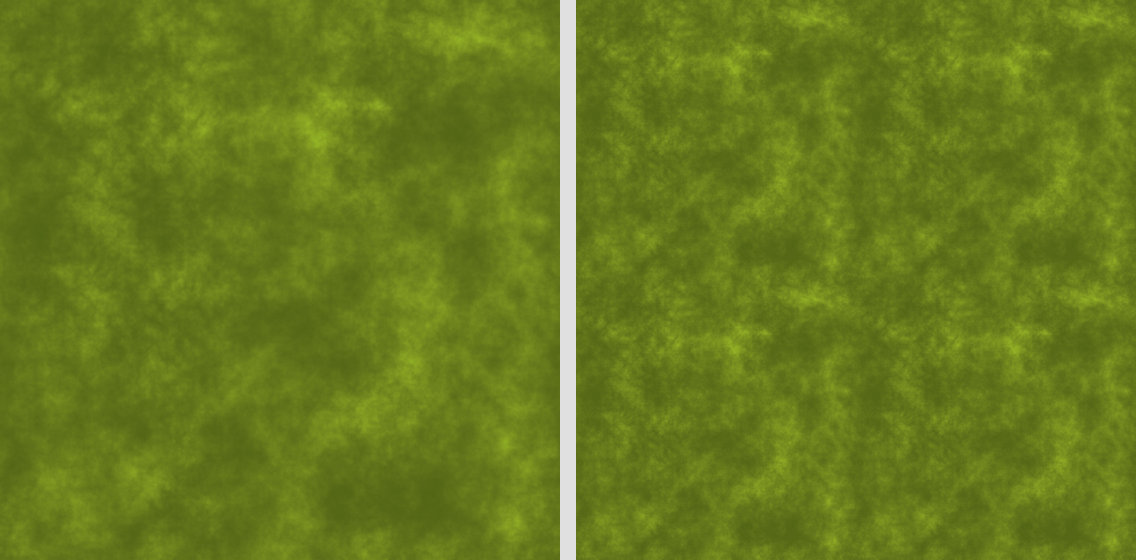
Left: one tile. Right: repeated 2 by 2.
A WebGL 1 fragment shader for this texture:

```glsl
precision highp float;

uniform vec2 u_resolution;

const float TAU = 6.2831853;

float hash(vec2 cell, float seed) {
  vec3 p = fract(vec3(cell.xyx + seed * 7.31) * vec3(0.1031, 0.1030, 0.0973));
  p += dot(p, p.yzx + 33.33);
  return fract((p.x + p.y) * p.z);
}

// Dot product of a lattice corner's unit gradient with the offset to it
float corner(vec2 cell, vec2 offset, float period, float seed) {
  float angle = TAU * hash(mod(cell, period), seed);
  return dot(vec2(cos(angle), sin(angle)), offset);
}

// Gradient noise that wraps after a whole number of cells
float noise(vec2 uv, float period, float seed) {
  vec2 p = uv * period + fract(seed * vec2(0.37, 0.61));
  vec2 cell = floor(p);
  vec2 f = p - cell;
  vec2 w = f * f * f * (f * (f * 6.0 - 15.0) + 10.0);
  vec2 e = vec2(1.0, 0.0);
  float low = mix(corner(cell, f, period, seed),
                  corner(cell + e.xy, f - e.xy, period, seed), w.x);
  float high = mix(corner(cell + e.yx, f - e.yx, period, seed),
                   corner(cell + e.xx, f - e.xx, period, seed), w.x);
  return mix(low, high, w.y);
}

// Soft clouds from broad patches down to fine mottling
float clouds(vec2 uv) {
  float sum = 0.0;
  float amplitude = 1.05;
  float period = 6.0;
  for (int i = 0; i < 6; i++) {
    sum += amplitude * noise(uv, period, float(i) + 3.0);
    amplitude *= 0.67;
    period *= 2.0;
  }
  return sum;
}

// Fine rounded tufts parted by thin dark creases
float tufts(vec2 uv) {
  float sum = 0.0;
  float amplitude = 0.65;
  float period = 22.0;
  for (int i = 0; i < 3; i++) {
    sum += amplitude * (abs(noise(uv, period, float(i) + 15.0)) - 0.18);
    amplitude *= 0.65;
    period *= 2.0;
  }
  return sum;
}

void main() {
  vec2 uv = gl_FragCoord.xy / u_resolution;

  // Creases show in some areas and fade out in others
  float crinkle = smoothstep(-0.25, 0.35, noise(uv, 3.0, 21.0));
  float tone = clouds(uv) + tufts(uv) * mix(0.25, 1.2, crinkle);

  // Moss green, with brighter yellow-green crests
  vec3 moss = vec3(0.401, 0.474, 0.106);
  vec3 slope = vec3(0.120, 0.137, 0.030);
  vec3 crest = vec3(0.040, 0.065, 0.004);
  vec3 color = moss + slope * tone + crest * tone * tone;

  gl_FragColor = vec4(color, 1.0);
}
```
